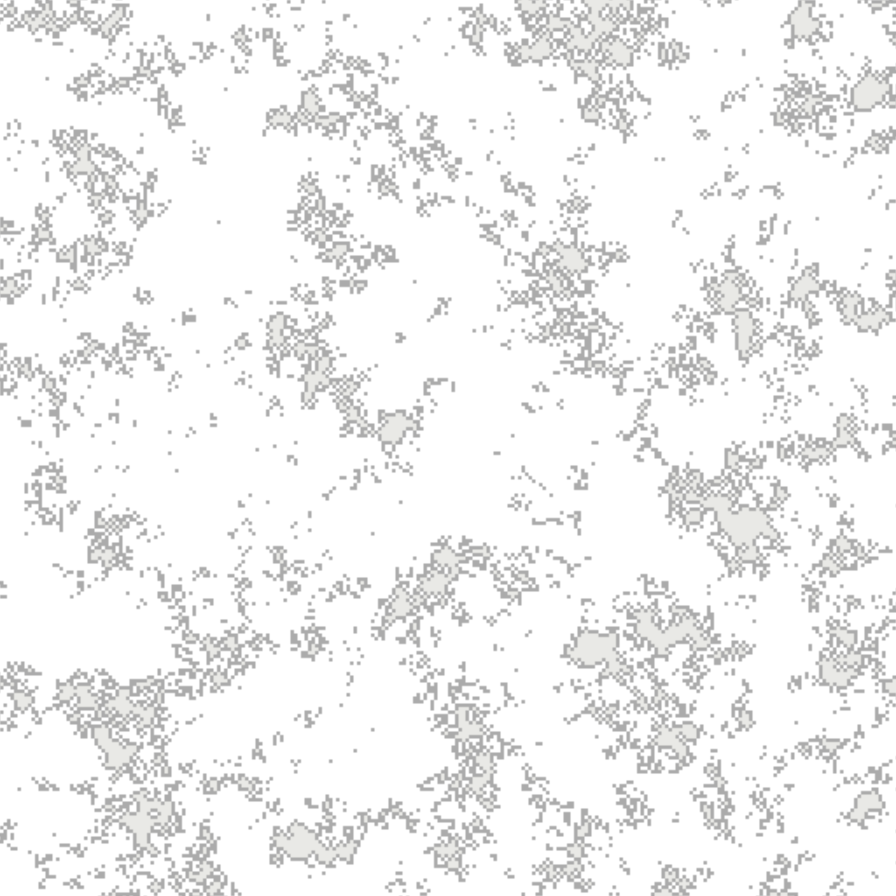
Write a Shadertoy shader that draws this texture.

```glsl
// Scattered pale islands with thin grey outlines on white, built on a coarse cell grid.
// Layered value noise plus per-cell grain is thresholded into land; land cells that
// touch open ground become outline, and the rest become fill.

const float CELLS = 256.0;

float hash(vec2 p) {
    return fract(sin(dot(p, vec2(12.9898, 78.233))) * 43758.5453);
}

float valueNoise(vec2 p) {
    vec2 i = floor(p);
    vec2 f = smoothstep(0.0, 1.0, fract(p));
    float low = mix(hash(i), hash(i + vec2(1.0, 0.0)), f.x);
    float high = mix(hash(i + vec2(0.0, 1.0)), hash(i + vec2(1.0, 1.0)), f.x);
    return mix(low, high, f.y);
}

// 1 on land, 0 on open ground, for a whole-numbered cell
float land(vec2 cell) {
    vec2 uv = (cell + 0.5) / CELLS;
    float height = 2.28 * (valueNoise(uv * 13.3 + 17.2) - 0.5)
                 + 2.19 * (valueNoise(uv * 27.1 + 53.6) - 0.5)
                 + 1.92 * (valueNoise(uv * 53.7 + 91.4) - 0.5)
                 + 1.81 * (valueNoise(uv * 101.3 + 137.8) - 0.5)
                 + 1.62 * (hash(cell + 311.0) - 0.5);
    return step(0.83, height);
}

// Colour of cell i in a 4 by 4 block, from its four direct neighbours
vec3 cellColor(float block[16], int i) {
    vec3 ground = vec3(1.0);
    vec3 outline = vec3(0.67);
    vec3 fill = vec3(0.912, 0.912, 0.9);
    float enclosed = block[i - 1] * block[i + 1] * block[i - 4] * block[i + 4];
    return mix(ground, mix(outline, fill, enclosed), block[i]);
}

void mainImage(out vec4 fragColor, in vec2 fragCoord) {
    vec2 pos = fragCoord / iResolution.xy * CELLS - 0.5;
    vec2 corner = floor(pos);

    // Land mask around this point
    float block[16];
    for (int i = 0; i < 16; i++) {
        block[i] = land(corner + vec2(float(i % 4), float(i / 4)) - 1.0);
    }

    // Blend the four nearest cells for slightly soft edges
    vec2 blend = smoothstep(0.15, 0.85, fract(pos));
    vec3 lower = mix(cellColor(block, 5), cellColor(block, 6), blend.x);
    vec3 upper = mix(cellColor(block, 9), cellColor(block, 10), blend.x);
    fragColor = vec4(mix(lower, upper, blend.y), 1.0);
}
```
